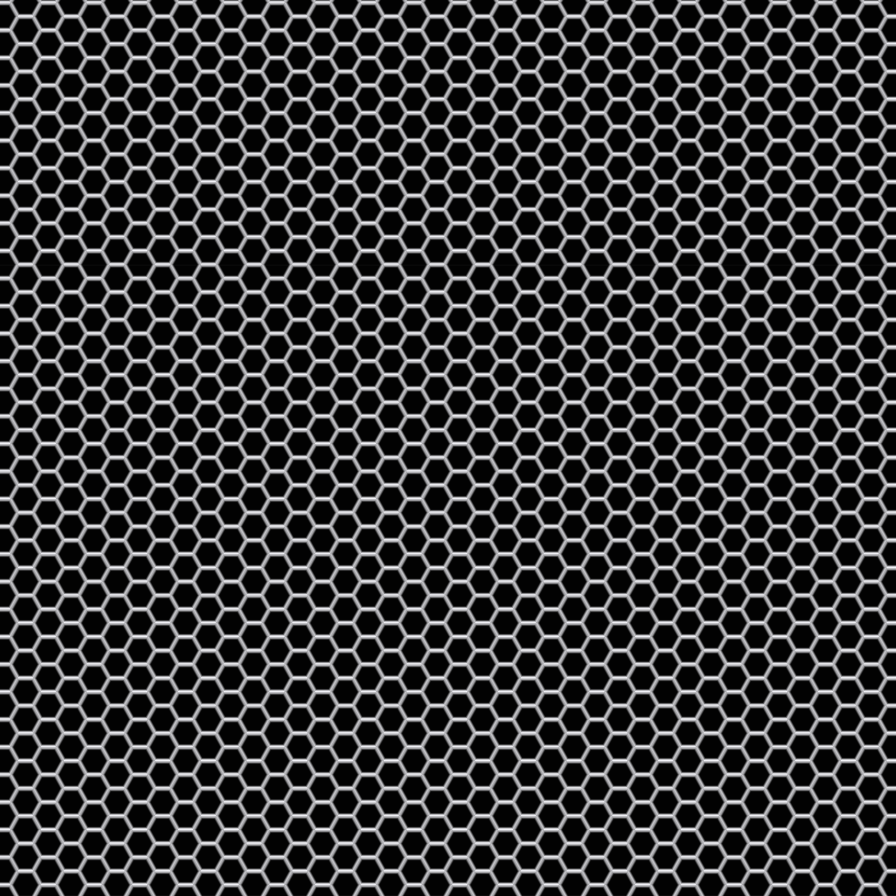
This pattern is drawn by a WebGL 1 fragment shader. Its source:

```glsl
precision highp float;
// Bevelled steel honeycomb mesh over a black backing.

uniform vec2 u_resolution;

const vec2 REPEATS = vec2(19.6, 32.5);       // cells across a row, cells down a column
const vec2 CELL_ORIGIN = vec2(0.3346, 0.7200); // centre of one cell on the canvas
const vec2 LATTICE = vec2(1.7320508, 1.0);   // period of a flat-topped hexagon grid
const float WIRE_CORE = 0.022;               // half width of the bright ridge
const float WIRE_EDGE = 0.128;               // half width of the whole wire
const float SEAM_HEIGHT = 0.704;
const float SEAM_WIDTH = 0.0013;
const vec3 BACKING = vec3(0.008);
const vec3 STEEL = vec3(0.98, 0.98, 1.0);
const int SAMPLES = 3;

// Offset from the centre of the nearest hexagon.
vec2 hexLocal(vec2 p) {
  vec2 a = mod(p + 0.5 * LATTICE, LATTICE) - 0.5 * LATTICE;
  vec2 b = mod(p, LATTICE) - 0.5 * LATTICE;
  return dot(a, a) < dot(b, b) ? a : b;
}

// x: distance to the cell border, y: upward tilt of the bevel, z: 1 on level bars.
vec3 hexBorder(vec2 local) {
  vec2 q = abs(local);
  float slanted = dot(q, vec2(0.8660254, 0.5));
  float level = step(slanted, q.y);
  float tilt = -sign(local.y) * mix(0.5, 1.0, level);
  return vec3(0.5 - max(q.y, slanted), tilt, level);
}

// Rounded wire, lit from above.
float wireTone(vec3 border) {
  float body = 1.0 - smoothstep(WIRE_CORE, WIRE_EDGE, border.x);
  float light = 0.73 + 0.10 * border.y + 0.14 * border.z;
  return body * light;
}

// Faint horizontal joint in the backing.
float seam(float height) {
  return 0.035 * (1.0 - step(0.5 * SEAM_WIDTH, abs(height - SEAM_HEIGHT)));
}

vec3 mesh(vec2 st) {
  vec2 p = (st - CELL_ORIGIN) * REPEATS * LATTICE;
  float tone = wireTone(hexBorder(hexLocal(p)));
  return max(BACKING + seam(st.y), STEEL * tone);
}

void main() {
  // Average a grid of samples inside each pixel.
  vec3 sum = vec3(0.0);
  for (int i = 0; i < SAMPLES; i++) {
    for (int j = 0; j < SAMPLES; j++) {
      vec2 offset = (vec2(float(i), float(j)) + 0.5) / float(SAMPLES) - 0.5;
      sum += mesh((gl_FragCoord.xy + offset) / u_resolution);
    }
  }
  gl_FragColor = vec4(sum / float(SAMPLES * SAMPLES), 1.0);
}
```
